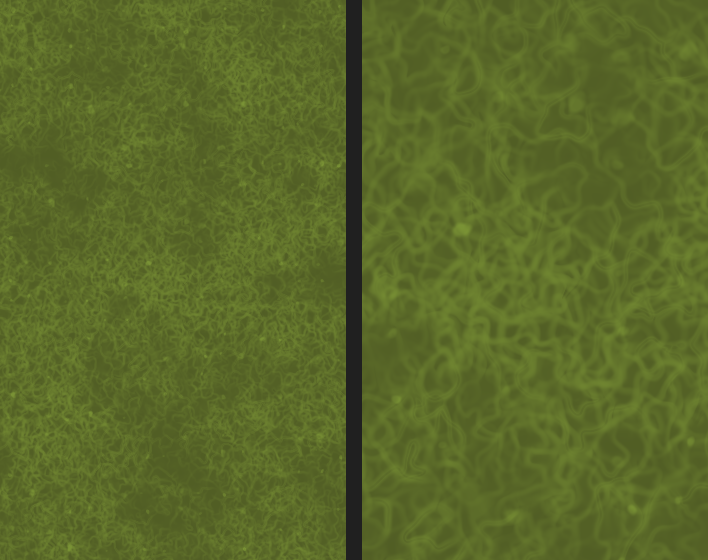
Left: the whole. Right: its middle third, enlarged.
Reproduce this texture procedurally as a Shadertoy shader.

```glsl
// Olive felt: a tangle of fine, wandering light fibres over a dark green ground.
// Fibres are zero contours of warped gradient noise, layered and broken by masks;
// small ragged flecks are scattered over a jittered grid.

vec2 hash22(vec2 p) {
    vec3 q = fract(p.xyx * vec3(0.1031, 0.1030, 0.0973));
    q += dot(q, q.yzx + 33.33);
    return fract((q.xx + q.yz) * q.zy);
}

float corner(vec2 cell, vec2 offset) {
    return dot(hash22(cell) * 2.0 - 1.0, offset);
}

// Gradient noise, roughly -0.6 to 0.6
float noise(vec2 p) {
    vec2 i = floor(p), f = p - i;
    vec2 u = f * f * f * (f * (f * 6.0 - 15.0) + 10.0);
    vec2 e = vec2(1.0, 0.0);
    return mix(mix(corner(i, f), corner(i + e, f - e), u.x),
               mix(corner(i + e.yx, f - e.yx), corner(i + 1.0, f - 1.0), u.x), u.y);
}

// Scalar field whose zero contours are the crinkled fibres of one layer
float fibreField(vec2 p, float layer) {
    vec2 shift = vec2(17.3, 41.7) * (layer + 1.0);
    vec2 warp = vec2(noise(p * 62.0 + shift), noise(p * 62.0 + shift + 130.0));
    p += warp * 0.017;
    return noise(p * vec2(27.0, 22.0) * (1.0 + 0.09 * layer) + shift * 3.0);
}

// Distance to the nearest fibre, in canvas heights
float fibreDistance(vec2 p, float layer) {
    vec2 e = vec2(0.0008, 0.0);
    float f = fibreField(p, layer);
    vec2 slope = vec2(fibreField(p + e, layer), fibreField(p + e.yx, layer)) - f;
    return abs(f) / max(length(slope) / e.x, 7.0);
}

// Soft, ragged fleck inside some of the grid cells
float flecks(vec2 p) {
    vec2 g = p * 29.0, cell = floor(g);
    vec2 place = hash22(cell + 311.0), kind = hash22(cell + 577.0);
    vec2 d = g - cell - mix(vec2(0.3), vec2(0.7), place);
    d *= mix(vec2(0.8, 1.2), vec2(1.2, 0.8), place.yx);
    float radius = mix(0.07, 0.19, kind.y * kind.y);
    float edge = length(d) + 0.12 * noise(p * 150.0);
    float body = 1.0 - smoothstep(radius * 0.35, radius * 1.3, edge);
    return body * step(kind.x, 0.42) * mix(0.35, 0.9, place.x);
}

void mainImage(out vec4 fragColor, in vec2 fragCoord) {
    vec2 p = fragCoord / iResolution.y;
    float pixel = 1.0 / iResolution.y;

    // Broad patches where the tangle is thicker or thinner
    float density = 0.5 + 0.65 * noise(p * 5.0 + 9.0) + 0.4 * noise(p * 13.0 + 50.0);

    float light = 0.0;
    for (float layer = 0.0; layer < 7.0; layer++) {
        float d = fibreDistance(p, layer);
        float gaps = noise(p * 19.0 + layer * 23.7 + 71.0);
        float strength = smoothstep(-0.3, 0.4, gaps + (density - 0.5) * 0.7);
        float width = mix(0.0015, 0.0026, fract(layer * 0.618)) + 0.2 * pixel;
        float strand = exp(-d * d / (width * width));

        // Some stronger strands part into a pair around a dark core
        float core = 1.0 - smoothstep(0.0002, 0.0007 + 0.5 * pixel, d);
        strand -= 0.55 * core * smoothstep(0.12, 0.35, gaps);
        light += strand * strength * 0.55;
    }

    // Faint cloudy fuzz between fibres, then flecks on top
    light += 0.10 * density + 0.16 * noise(p * 46.0 + 200.0);
    light = 1.0 - exp(-max(light, 0.0));
    light += flecks(p) * 0.6;

    vec3 ground = vec3(0.318, 0.367, 0.143);
    vec3 fibre = vec3(0.455, 0.545, 0.198);
    fragColor = vec4(mix(ground, fibre, min(light, 1.15)), 1.0);
}
```
